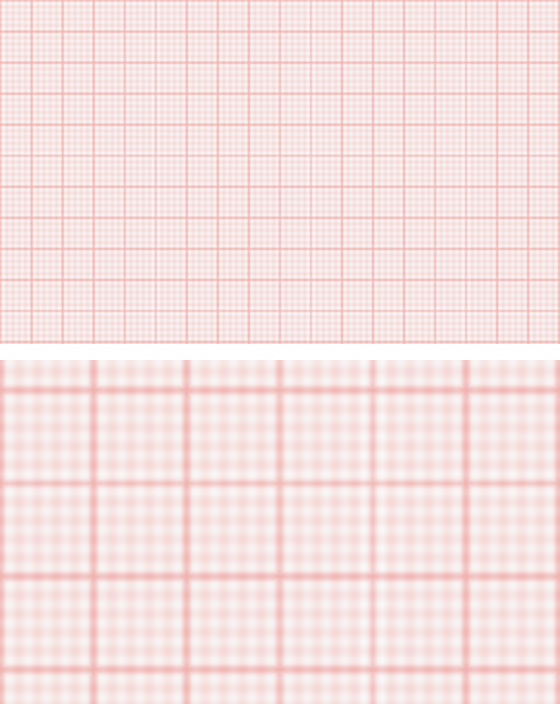
Top: the whole. Bottom: its middle third, enlarged.
Reproduce this pattern procedurally as a Shadertoy shader.

```glsl
// Pink graph paper: soft gingham cells, five to each square of a ruled grid.

// Distance to the nearest ruled line, in grid squares.
vec2 lineDistance(vec2 p) {
    return abs(fract(p + 0.5) - 0.5);
}

// 1 on every line whose index has the given remainder after division by five.
vec2 everyFifth(vec2 p, float remainder) {
    vec2 index = mod(floor(p + 0.5), 5.0);
    return 1.0 - step(0.5, abs(index - remainder));
}

// Soft stripes, with one stripe lying under each ruled line.
vec2 ginghamStripes(vec2 p) {
    return 0.5 + 0.5 * cos(6.2831853 * 5.0 * p);
}

// Ruled lines; every fifth one is finer, and the upright before it is faint.
vec2 ruledLines(vec2 p, float pixel) {
    vec2 halfWidth = mix(vec2(0.038), vec2(0.026), everyFifth(p, 0.0));
    float blur = max(0.036, 0.6 * pixel);
    vec2 ink = 1.0 - smoothstep(halfWidth - blur, halfWidth + blur, lineDistance(p));
    ink *= 1.0 - vec2(0.2, 0.1) * everyFifth(p, 0.0);
    ink.x *= 1.0 - 0.2 * everyFifth(p, 4.0).x;
    return ink;
}

// Pale margins beside the lines, clearest along the finer ones.
vec2 paleMargins(vec2 p) {
    vec2 offset = (lineDistance(p) - 0.095) / 0.04;
    return exp(-offset * offset) * (0.2 + everyFifth(p, 0.0) * vec2(0.7, 0.4));
}

// Broad, faint drift in the tint of the paper.
float tintDrift(vec2 p) {
    return 0.5 * sin(1.1 * p.x + 0.7 * sin(0.9 * p.y))
         + 0.5 * sin(1.3 * p.y - 0.6 * p.x + 1.7);
}

void mainImage(out vec4 fragColor, in vec2 fragCoord) {
    // Grid squares counted from the upper left, 11.085 to the canvas height.
    float pixel = 11.085 / iResolution.y;
    vec2 p = vec2(fragCoord.x, iResolution.y - fragCoord.y) * pixel - 0.02;

    // Paper and gingham
    vec3 color = vec3(0.971, 0.954, 0.952);
    vec2 stripes = ginghamStripes(p);
    color -= vec3(0.006, 0.053, 0.055) * (stripes.x + stripes.y);
    color += vec3(0.0, 0.0015, -0.0015) * tintDrift(p);

    // Margins, then ruling
    vec2 margins = paleMargins(p);
    color += vec3(0.006, 0.022, 0.022) * max(margins.x, margins.y);
    vec2 lines = ruledLines(p, pixel);
    float ink = max(lines.x, lines.y) + 0.15 * lines.x * lines.y;
    color -= vec3(0.016, 0.128, 0.132) * ink;

    fragColor = vec4(clamp(color, 0.0, 1.0), 1.0);
}
```
